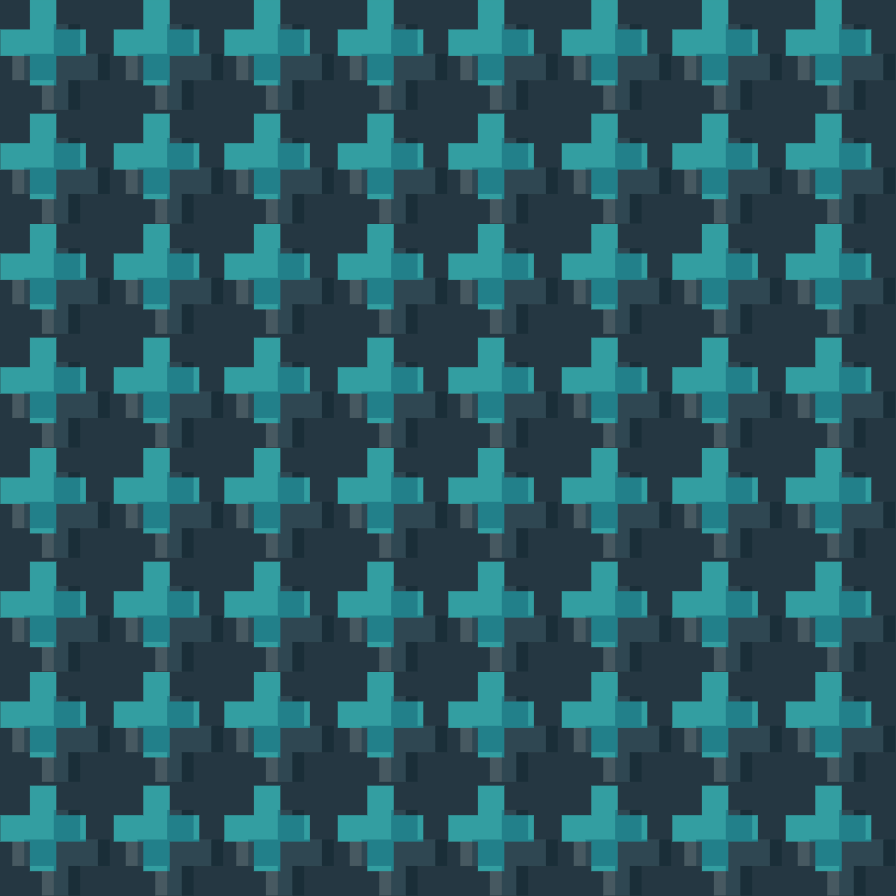
Reproduce this pattern procedurally as a three.js fragment shader.

```glsl
varying vec2 vUv;

float box(vec2 p, vec2 halfSize) {
  vec2 q = abs(p) - halfSize;
  return max(q.x, q.y);
}

// Coverage of a plus sign with equal arms, in cell units
float plusMask(vec2 p) {
  vec2 arm = vec2(0.382, 0.118);
  float d = min(box(p, arm), box(p, arm.yx));
  return 1.0 - smoothstep(-0.006, 0.006, d);
}

void main() {
  // Eight by eight cells, measured downward from the top left
  vec2 grid = vec2(vUv.x, 1.0 - vUv.y) * 8.0;
  vec2 p = fract(grid);

  // Every second column and row sits slightly further along
  p -= mod(floor(grid), 2.0) * vec2(0.0125, 0.0156);

  float teal = plusMask(p - vec2(0.385, 0.381));
  float gray = plusMask(p - vec2(0.492, 0.598));
  float shadow = plusMask(p - vec2(0.598, 0.598));

  // Layers outside the shadow
  vec3 lit = mix(vec3(0.145, 0.217, 0.257), vec3(0.28, 0.35, 0.38), gray);
  lit = mix(lit, vec3(0.20, 0.62, 0.63), teal);

  // The same layers under the translucent shadow
  vec3 shaded = mix(vec3(0.10, 0.18, 0.22), vec3(0.185, 0.28, 0.32), gray);
  shaded = mix(shaded, vec3(0.135, 0.50, 0.54), teal);

  gl_FragColor = vec4(mix(lit, shaded, shadow), 1.0);
}
```
